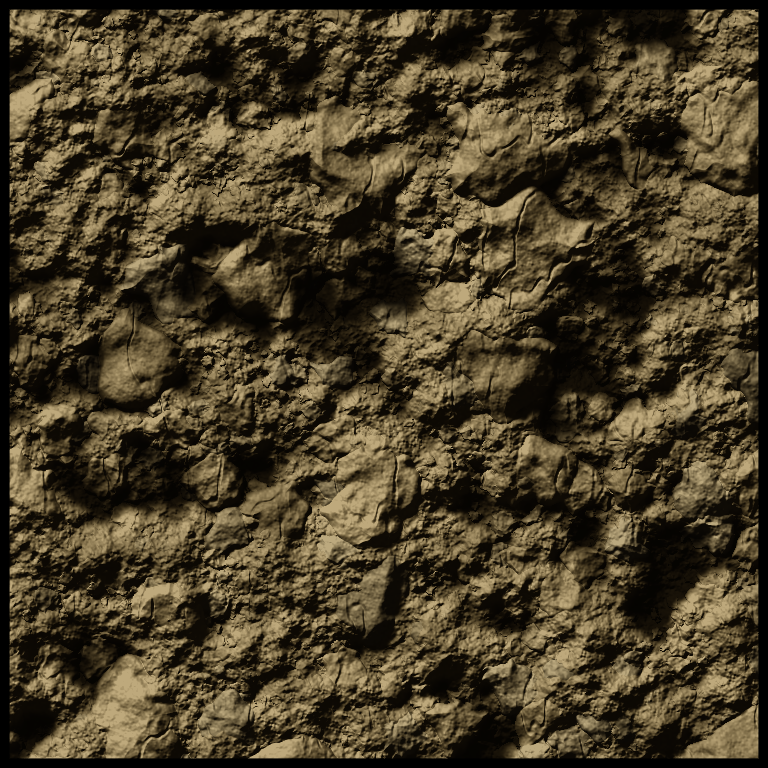
Reproduce this texture procedurally as a Shadertoy shader.

```glsl
const vec3 SHADE = vec3(0.018, 0.012, 0.005);
const vec3 OCHRE = vec3(0.68, 0.60, 0.43);
const vec3 SUN = vec3(-0.44, 0.70, 0.56);
const float MARGIN = 0.0125;

float hash(vec2 p) {
    vec3 q = fract(p.xyx * 0.1031);
    q += dot(q, q.yzx + 33.33);
    return fract((q.x + q.y) * q.z);
}

float noise(vec2 p) {
    vec2 i = floor(p), f = fract(p);
    f = f * f * (3.0 - 2.0 * f);
    return mix(mix(hash(i), hash(i + vec2(1, 0)), f.x),
               mix(hash(i + vec2(0, 1)), hash(i + vec2(1, 1)), f.x), f.y);
}

// Zero-centred fractal noise
float fbm(vec2 p, int octaves) {
    float sum = 0.0, amp = 0.5;
    for (int i = 0; i < octaves; i++) {
        sum += amp * (noise(p) - 0.5);
        p = mat2(1.6, 1.2, -1.2, 1.6) * p + 7.3;
        amp *= 0.5;
    }
    return sum;
}

float smoothMin(float a, float b, float k) {
    float h = max(k - abs(a - b), 0.0) / k;
    return min(a, b) - 0.25 * h * h * k;
}

// Signed distance to an irregular convex outline
float outline(vec2 p, float radius, float seed) {
    float d = -1.0;
    for (int i = 0; i < 6; i++) {
        float k = float(i);
        float angle = 1.047 * k + 0.8 * hash(vec2(seed, k)) + seed;
        float reach = radius * mix(0.6, 1.0, hash(vec2(k + 9.0, seed)));
        d = max(d, dot(p, vec2(cos(angle), sin(angle))) - reach);
    }
    return d;
}

// One layer of scattered worn stones: x = height, y = seed
vec2 stones(vec2 p, float scale, float density) {
    vec2 q = p * scale + scale * 3.7;
    q += 0.26 * (vec2(noise(q * 3.0), noise(q * 3.0 + 17.0)) - 0.5);
    q += 0.11 * (vec2(noise(q * 9.0), noise(q * 9.0 + 31.0)) - 0.5);
    vec2 cell = floor(q), best = vec2(-1.0, 0.0);
    for (int y = -1; y <= 1; y++)
    for (int x = -1; x <= 1; x++) {
        vec2 c = cell + vec2(x, y);
        float seed = hash(c + scale) * 50.0;
        if (hash(c + 41.0) > density) continue;
        vec2 jitter = vec2(hash(c + 5.3), hash(c + 12.7));
        vec2 local = q - c - 0.2 - 0.6 * jitter;
        float radius = mix(0.26, 0.58, hash(c + 23.1));
        if (dot(local, local) > radius * radius * 1.7) continue;
        float worn = 0.6 * hash(c + 67.0);
        float d = mix(outline(local, radius, seed), length(local) - 0.8 * radius, worn);
        if (d > 0.0) continue;
        vec2 tilt = 0.65 * (jitter.yx - 0.5);
        float top = radius * 0.30 + dot(tilt, local);
        float bevel = smoothMin(-1.8 * d, radius * 0.10 - 0.6 * d, 0.05);
        float h = smoothMin(bevel, top, 0.04);
        if (h > best.x) best = vec2(h, seed);
    }
    return vec2(best.x / scale, best.y);
}

// Packed ground: x = height, y = stone seed, z = stone mask
vec3 ground(vec2 p) {
    float coarse = 0.10 * fbm(p * 8.0, 3);
    float rough = fbm(p * 21.0, 5);
    float crack = 1.0 - smoothstep(0.0, 0.05, abs(fbm(p * vec2(26.0, 13.0) + 5.0, 3)));
    vec3 g = vec3(coarse + 0.066 * rough, 0.0, 0.0);
    float scale = 6.3;
    for (int i = 0; i < 4; i++) {
        float k = float(i);
        vec2 s = stones(p, scale, 0.62);
        float h = s.x + coarse * mix(0.6, 1.0, k / 3.0);
        h += mix(0.024, 0.05, k / 3.0) * rough - 0.0025 * crack;
        if (s.x > 0.0 && h > g.x) g = vec3(h, s.y, 1.0 - 0.25 * k);
        scale *= 2.05;
    }
    return g;
}

// Light left after the horizon toward the sun is scanned
float sunlight(vec2 p, float h) {
    float horizon = 0.0, reach = 0.004;
    for (int i = 0; i < 6; i++) {
        float rise = ground(p + normalize(SUN.xy) * reach).x - h;
        horizon = max(horizon, rise / reach);
        reach *= 1.7;
    }
    return 1.0 - smoothstep(0.4, 1.05, horizon);
}

vec3 rockColor(vec2 p) {
    vec3 g = ground(p);
    float e = 0.0013;
    vec2 slope = vec2(ground(p + vec2(e, 0)).x, ground(p + vec2(0, e)).x) - g.x;
    vec3 normal = normalize(vec3(-slope / e, 1.0));
    float diffuse = max(dot(normal, normalize(SUN)), 0.0);
    float cavity = smoothstep(-0.016, 0.007, g.x);

    // Mineral tone, stains and grain
    float tone = fract(g.y * 7.31);
    float albedo = mix(0.90, 0.80 + 0.30 * tone, g.z);
    albedo *= 1.0 + 0.6 * fbm(p * 18.0, 4) + 0.25 * (noise(p * 330.0) - 0.5);
    float light = (0.05 + 1.1 * diffuse * sunlight(p, g.x)) * mix(0.1, 1.0, cavity);
    float t = clamp(albedo * light, 0.0, 1.1);

    vec3 color = mix(SHADE, OCHRE, pow(vec3(t), vec3(1.0, 1.07, 1.30)));
    float grey = dot(color, vec3(0.3, 0.55, 0.15));
    float greyness = 0.35 * g.z * smoothstep(0.6, 0.9, fract(g.y * 3.17));
    return mix(color, vec3(1.06, 1.0, 0.80) * grey, greyness);
}

void mainImage(out vec4 fragColor, in vec2 fragCoord) {
    vec2 uv = fragCoord / iResolution.xy;
    vec2 p = fragCoord / iResolution.y;

    // Black frame with a softened inner edge
    vec2 inset = min(uv, 1.0 - uv) - MARGIN;
    float frame = smoothstep(-0.001, 0.001, min(inset.x, inset.y));
    fragColor = vec4(rockColor(p) * frame, 1.0);
}
```
